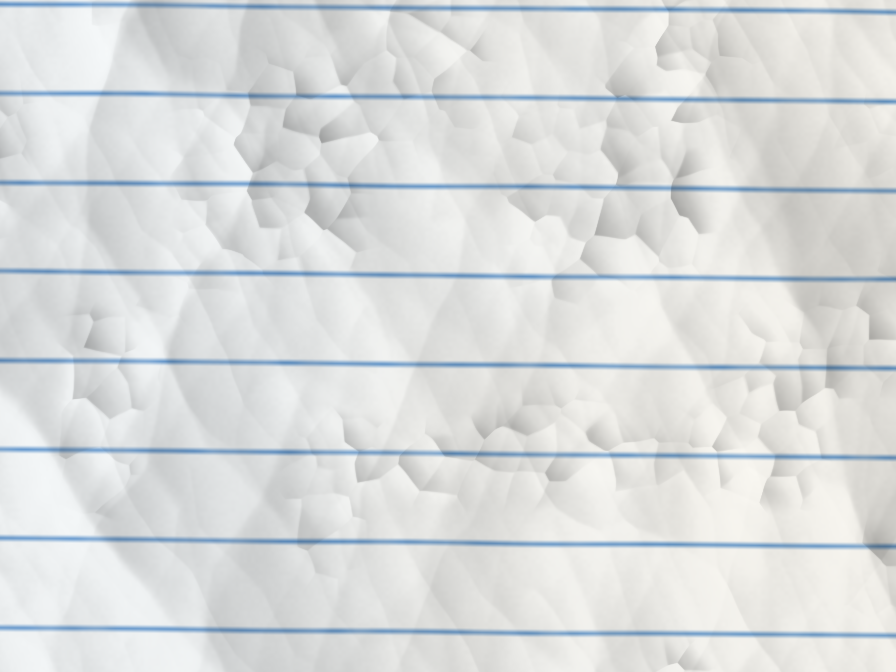
This texture is drawn by a Shadertoy shader. Its source:

```glsl
// Crumpled white notebook paper with eight slightly sloping blue ruled lines.

#define LINE_SPACING 0.1326
#define FIRST_LINE   0.0058
#define LINE_SLOPE   0.0092
#define LINE_HALF    0.0031
#define LINE_SOFT    0.0042
#define FOLD_LAYERS  5
#define FOLD_DEPTH   0.070
#define CRINKLE_DEPTH 0.15
#define PAPER_TONE   0.890

const vec3 INK = vec3(0.46, 0.65, 0.85);
const vec3 COOL = vec3(0.990, 1.002, 1.006);
const vec3 WARM = vec3(1.008, 1.000, 0.976);

vec2 hash2(vec2 p) {
    vec3 q = fract(p.xyx * vec3(0.1031, 0.1030, 0.0973));
    q += dot(q, q.yzx + 33.33);
    return fract((q.xx + q.yz) * q.zy);
}

float noise(vec2 p) {
    vec2 i = floor(p), f = fract(p);
    f = f * f * (3.0 - 2.0 * f);
    float low = mix(hash2(i).x, hash2(i + vec2(1, 0)).x, f.x);
    float high = mix(hash2(i + vec2(0, 1)).x, hash2(i + vec2(1, 1)).x, f.x);
    return mix(low, high, f.y);
}

float fbm(vec2 p) {
    float sum = 0.0, amp = 0.5;
    for (int i = 0; i < 4; i++) {
        sum += amp * noise(p);
        p = p * 2.03 + 17.3;
        amp *= 0.5;
    }
    return sum;
}

// Tilted facets: a linear ramp in each cell, blended narrowly at the creases
float facets(vec2 p, vec2 light, float sharpness) {
    vec2 cell = floor(p);
    float sum = 0.0, total = 0.0;
    for (int y = -1; y <= 1; y++)
    for (int x = -1; x <= 1; x++) {
        vec2 id = cell + vec2(x, y);
        vec2 r = p - id - hash2(id);
        float weight = exp(-sharpness * dot(r, r));
        sum += weight * (dot(r, light) + 0.9 * (hash2(id + 71.7).x - 0.5));
        total += weight;
    }
    return sum / max(total, 1e-30);
}

// Long steep folds, leaning left and right in turn, growing finer
float folds(vec2 p) {
    float sum = 0.0, scale = 3.4, amp = 1.0;
    for (int i = 0; i < FOLD_LAYERS; i++) {
        float lean = (i % 2 == 0) ? 0.42 : -0.40;
        vec2 q = vec2(p.x + lean * p.y, 0.36 * p.y) * scale;
        // Each layer fades in and out over the sheet
        float presence = mix(0.45, 1.35, noise(p * 3.0 + float(i) * 5.3));
        sum += amp * presence * facets(q + float(i) * 13.7, vec2(0.9, 0.4), 22.0);
        scale *= 1.5;
        amp *= 0.82;
    }
    return sum;
}

// Small angular dents with lit rims, in tight patches and denser at right
float crinkles(vec2 p) {
    float patchMask = smoothstep(0.64, 0.92, noise(p * 6.0 + 8.1) + 0.13 * p.x);
    float dent = facets(vec2(p.x - 0.5 * p.y, 0.9 * p.y + 0.3 * p.x) * 20.0,
                        vec2(0.5, 0.9), 34.0);
    return patchMask * (0.5 * dent - 0.9 * max(-dent - 0.25, 0.0));
}

// Ink coverage of the ruling, with a faint waver and uneven print
float ruling(vec2 p) {
    float waver = 0.0022 * (noise(p * vec2(5.0, 7.0)) - 0.5);
    float depth = 1.0 - p.y - FIRST_LINE - LINE_SLOPE * p.x + waver;
    float dist = abs(fract(depth / LINE_SPACING + 0.5) - 0.5) * LINE_SPACING;
    float soft = max(LINE_SOFT, 0.75 / iResolution.y);
    float cover = 1.0 - smoothstep(LINE_HALF - soft, LINE_HALF + soft, dist);
    return cover * mix(0.85, 1.15, noise(p * vec2(28.0, 9.0)));
}

void mainImage(out vec4 fragColor, in vec2 fragCoord) {
    vec2 p = fragCoord / iResolution.y;

    // Bend the folds slightly, leaving them mostly straight
    vec2 warp = vec2(fbm(p * 4.0), fbm(p * 4.0 + 31.0)) - 0.47;
    vec2 bent = p + 0.05 * warp;

    // Paper relief, mottling and fine grain
    float tone = PAPER_TONE + FOLD_DEPTH * folds(bent);
    tone += CRINKLE_DEPTH * crinkles(bent);
    tone += 0.05 * (fbm(p * vec2(11.0, 7.0) + 4.0) - 0.47);
    tone += 0.010 * (noise(p * 170.0) - 0.5);
    tone = min(tone, 0.94 + 0.35 * max(tone - 0.94, 0.0));

    // Cool at left, warmer at right
    float warmth = smoothstep(0.1, 1.3, p.x + 0.5 * (fbm(p * 3.0 + 9.0) - 0.47));
    vec3 color = tone * mix(COOL, WARM, warmth);

    color *= mix(vec3(1.0), INK, ruling(p));
    fragColor = vec4(clamp(color, 0.0, 1.0), 1.0);
}
```
